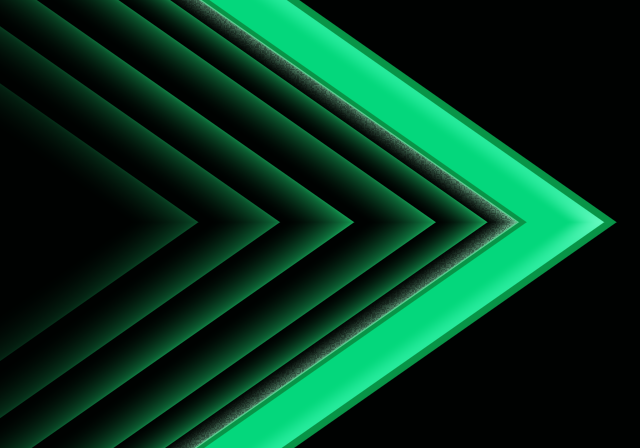
Give the GLSL for this background, as a WebGL 2 fragment shader.

```glsl
#version 300 es
precision highp float;
// Nested green chevrons pointing right on black, closed by one solid bright band.
// A folded diagonal coordinate gives every chevron the same shape; opaque layers
// are painted from the outermost inwards, each glowing behind its own edge.

#define TIP_Y 0.504        // height of all chevron tips
#define FOLD 1.0           // slant of the arms in canvas units
#define GLOW_WIDTH 0.108   // reach of the glow behind a thin edge
#define GLOW_POWER 1.75    // how fast that glow fades
#define BAND_OUTER 0.9635  // tip of the border around the band
#define BAND_RIM 0.944     // tip of the bright band
#define BAND_INNER 0.823   // tip of the dark line inside the band
#define SHEEN_EDGE 0.811   // tip of the pale grained strip
#define GRAIN 0.22         // strength of the grain in that strip
#define GRAIN_CELLS vec2(512.0, 358.0)

uniform vec2 u_resolution;
out vec4 fragColor;

const vec3 BLACK = vec3(0.0, 0.008, 0.004);
const vec3 BORDER = vec3(0.03, 0.58, 0.28);
const vec3 BAND = vec3(0.015, 0.845, 0.485);
const vec3 BAND_LIGHT = vec3(0.15, 0.92, 0.61);
const vec3 TIP_LIGHT = vec3(0.48, 1.0, 0.80);
const vec3 GLOW = vec3(0.06, 0.47, 0.25);
const vec3 SHEEN = vec3(0.34, 0.54, 0.43);
const vec3 SHEEN_LINE = vec3(0.36, 0.82, 0.58);

const int COUNT = 5;
const float EDGES[COUNT] = float[](0.310, 0.4375, 0.5534, 0.681, 0.7617);
const float TONES[COUNT] = float[](0.52, 0.80, 1.05, 1.05, 1.10);

float hash(vec2 p) {
    vec3 q = fract(vec3(p.xyx) * 0.1031);
    q += dot(q, q.yzx + 33.33);
    return fract((q.x + q.y) * q.z);
}

// Coverage of the region to the left of a chevron edge.
float inside(float s, float edge, float aa) {
    return 1.0 - smoothstep(edge - aa, edge + aa, s);
}

// Light that is full at the edge and fades to nothing behind it.
float fadeBehind(float s, float edge, float reach) {
    return pow(clamp(1.0 - (edge - s) / reach, 0.0, 1.0), GLOW_POWER);
}

void main() {
    vec2 uv = gl_FragCoord.xy / u_resolution;
    float arm = abs(uv.y - TIP_Y);
    float s = uv.x + FOLD * arm;
    float aa = 0.7 * length(vec2(1.0, FOLD) / u_resolution);
    float nearTip = exp(-arm * 22.0);

    // Border and bright band, lighter towards its outer rim and tip.
    vec3 color = mix(BLACK, BORDER, inside(s, BAND_OUTER, aa));
    float rimLight = smoothstep(BAND_RIM - 0.060, BAND_RIM, s);
    vec3 band = mix(BAND, BAND_LIGHT, rimLight);
    band = mix(band, TIP_LIGHT, 0.75 * rimLight * nearTip);
    color = mix(color, band, inside(s, BAND_RIM, aa));

    // Dark line, then the grained strip with its thin pale edge.
    color = mix(color, BORDER, inside(s, BAND_INNER, aa));
    float grain = 1.0 + GRAIN * (hash(floor(uv * GRAIN_CELLS)) - 0.5) * 2.0;
    float sheen = fadeBehind(s, SHEEN_EDGE, 0.054);
    vec3 strip = BLACK + SHEEN * sheen * grain * (1.0 + 0.35 * nearTip);
    strip = mix(strip, SHEEN_LINE, smoothstep(0.006, 0.001, SHEEN_EDGE - s));
    color = mix(color, strip, inside(s, SHEEN_EDGE, aa));

    // Thin glowing chevrons, dimmer towards the left side.
    float sideFade = mix(0.62, 1.0, smoothstep(0.0, 0.28, uv.x));
    for (int i = COUNT - 1; i >= 0; i--) {
        float gap = i > 0 ? EDGES[i] - EDGES[i - 1] : GLOW_WIDTH;
        float glow = fadeBehind(s, EDGES[i], min(GLOW_WIDTH, gap));
        float line = exp(-max(EDGES[i] - s, 0.0) * 220.0);
        float tone = TONES[i] * sideFade * (0.85 + 0.2 * line + 0.3 * nearTip);
        color = mix(color, BLACK + GLOW * glow * tone, inside(s, EDGES[i], aa));
    }

    fragColor = vec4(color, 1.0);
}
```
